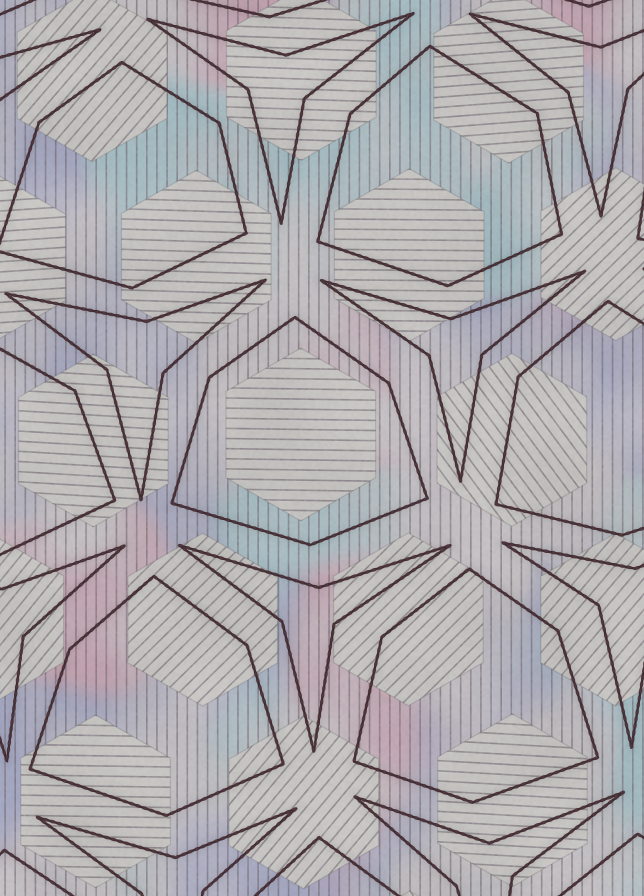
A Shadertoy shader for this pattern:

```glsl
#define PATCH_PITCH vec2(0.2318, 0.2018)
#define PATCH_APOTHEM 0.0835
#define STRIPE_PITCH 0.0113
#define STRIPE_HALF 0.0009
#define THREAD_HALF 0.0016
#define WOBBLE 0.016
#define CLOTH vec3(0.775, 0.77, 0.76)
#define STRIPE_INK vec3(0.40, 0.36, 0.40)
#define THREAD vec3(0.26, 0.17, 0.195)
#define PINK vec3(0.76, 0.61, 0.67)
#define BLUE vec3(0.60, 0.62, 0.75)
#define TEAL vec3(0.60, 0.73, 0.76)

// Lattice shared by the stitched hexagons and stars
const mat2 LATTICE = mat2(0.3516, 0.0104, -0.194, 0.288);

const vec2 HEXAGON[6] = vec2[6](
    vec2(-0.010, 0.130), vec2(0.103, 0.060), vec2(0.142, -0.074),
    vec2(0.009, -0.128), vec2(-0.134, -0.086), vec2(-0.102, 0.053));
const vec2 STAR[6] = vec2[6](
    vec2(-0.147, 0.062), vec2(0.0, 0.020), vec2(0.143, 0.068),
    vec2(0.027, -0.026), vec2(0.003, -0.168), vec2(-0.035, -0.022));

float hash(vec2 p) {
    vec3 q = fract(p.xyx * 0.1031);
    q += dot(q, q.yzx + 33.33);
    return fract((q.x + q.y) * q.z);
}

vec2 hash2(vec2 p) {
    return vec2(hash(p), hash(p + 41.7));
}

float noise(vec2 p) {
    vec2 i = floor(p), f = fract(p);
    f = f * f * (3.0 - 2.0 * f);
    return mix(mix(hash(i), hash(i + vec2(1, 0)), f.x),
               mix(hash(i + vec2(0, 1)), hash(i + vec2(1, 1)), f.x), f.y);
}

float coverage(float d, float pixel) {
    return clamp(0.5 - d / pixel, 0.0, 1.0);
}

// Distance to a segment, and position along it
vec2 segment(vec2 p, vec2 a, vec2 b) {
    vec2 ab = b - a;
    float t = clamp(dot(p - a, ab) / dot(ab, ab), 0.0, 1.0);
    return vec2(length(p - a - ab * t), t * length(ab));
}

// Nearest hand-sewn outline; each corner strays a little
vec2 stitching(vec2 p, vec2 shape[6], float seed) {
    vec2 base = floor(inverse(LATTICE) * p), best = vec2(1.0, 0.0);
    for (int n = 0; n < 4; n++) {
        vec2 cell = base + vec2(n & 1, n >> 1);
        vec2 q = p - LATTICE * cell;
        vec2 key = cell * 13.0 + seed;
        vec2 a = shape[5] + (hash2(key + 5.0) - 0.5) * WOBBLE;
        for (int k = 0; k < 6; k++) {
            vec2 b = shape[k] + (hash2(key + float(k)) - 0.5) * WOBBLE;
            vec2 s = segment(q, a, b);
            if (s.x < best.x) best = s;
            a = b;
        }
    }
    return best;
}

// Broken pinstripes running across the given normal
float pinstripe(vec2 p, vec2 normal, float pixel) {
    float across = dot(p, normal) / STRIPE_PITCH;
    float along = dot(p, vec2(-normal.y, normal.x));
    float d = abs(fract(across) - 0.5) * STRIPE_PITCH;
    float wear = 0.7 + 0.3 * noise(vec2(along * 330.0, floor(across) * 5.0));
    return coverage(d - STRIPE_HALF, pixel) * wear;
}

// Watercolour dye in soft vertical blots
vec3 dyedCloth(vec2 p) {
    vec3 dye = mix(PINK, BLUE, smoothstep(0.38, 0.62, noise(p * vec2(8.0, 6.0) + 3.0)));
    dye = mix(dye, TEAL, smoothstep(0.62, 0.8, noise(p * 7.0 + 31.0)));
    float amount = 0.7 * noise(p * vec2(11.0, 7.0) + 17.0) + 0.3 * noise(p * vec2(28.0, 17.0));
    return mix(CLOTH - vec3(0.015, 0.025, 0.005), dye, 0.75 * smoothstep(0.25, 0.8, amount));
}

void mainImage(out vec4 fragColor, in vec2 fragCoord) {
    float pixel = 1.0 / iResolution.y;
    vec2 p = fragCoord * pixel;

    // Striped ground
    vec3 color = dyedCloth(p);
    float stripe = pinstripe(p, vec2(1, 0), pixel);

    // Undyed patches in staggered rows, each with its own grain
    vec2 g = p - vec2(0.3385, 0.5117);
    float row = round(g.y / PATCH_PITCH.y);
    float shift = 0.5 * mod(row, 2.0);
    vec2 id = vec2(round(g.x / PATCH_PITCH.x - shift), row);
    vec2 q = g - (id + vec2(shift, 0.0)) * PATCH_PITCH - (hash2(id + 9.0) - 0.5) * 0.008;
    vec2 h = abs(q);
    float edge = max(h.x, dot(h, vec2(0.5, 0.866))) - PATCH_APOTHEM;
    float pick = hash(id + 27.0);
    float angle = pick < 0.45 ? 1.57 : (pick < 0.72 ? 2.4 : 0.6);
    angle += (hash(id + 63.0) - 0.5) * 0.16;
    float patchMask = coverage(edge, pixel);
    color = mix(color, CLOTH, patchMask);
    stripe = mix(stripe, pinstripe(q, vec2(cos(angle), sin(angle)), pixel), patchMask);
    color = mix(color, STRIPE_INK, 0.58 * stripe);
    color *= 1.0 - 0.12 * coverage(abs(edge) - 0.0007, pixel);

    // Creases and weave
    color *= 0.97 + 0.05 * noise(p * 13.0 + 5.0) + 0.03 * (noise(p * 300.0) - 0.5);

    // Twisted thread with a puckered shadow
    vec2 s = p - vec2(0.332, 0.518);
    vec2 hexagon = stitching(s, HEXAGON, 2.0);
    vec2 star = stitching(s - vec2(0.020, -0.189), STAR, 77.0);
    vec2 thread = hexagon.x < star.x ? hexagon : star;
    float twist = sin(thread.y * 800.0);
    color *= 1.0 - 0.09 * exp(-thread.x * 230.0);
    color = mix(color, THREAD * (1.0 + 0.15 * twist),
                0.95 * coverage(thread.x - THREAD_HALF - 0.0003 * twist, pixel));
    fragColor = vec4(color, 1.0);
}
```
